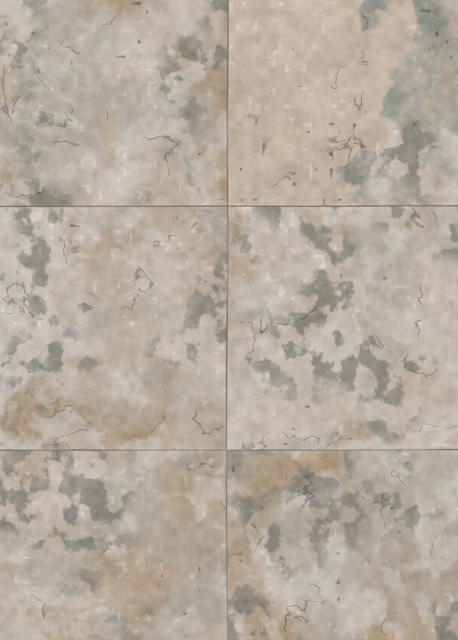
Write a Shadertoy shader that draws this texture.

```glsl
// Weathered travertine paving: two columns of square slabs with thin seams.

float hash(vec2 p) {
    vec3 q = fract(p.xyx * vec3(.1031, .1030, .0973));
    q += dot(q, q.yzx + 33.33);
    return fract((q.x + q.y) * q.z);
}

float noise(vec2 p) {
    vec2 i = floor(p), f = fract(p);
    f = f * f * (3. - 2. * f);
    return mix(mix(hash(i), hash(i + vec2(1, 0)), f.x),
               mix(hash(i + vec2(0, 1)), hash(i + vec2(1, 1)), f.x), f.y);
}

float fbm(vec2 p) {
    float sum = 0., amp = .5;
    for (int i = 0; i < 5; i++) {
        sum += amp * noise(p);
        p = mat2(1.6, 1.2, -1.2, 1.6) * p + 9.7;
        amp *= .5;
    }
    return sum / .97;
}

// Stone colour: p is the canvas position, id the slab, f the place within it
vec3 travertine(vec2 p, vec2 id, vec2 f) {
    vec2 s = p + id * vec2(7.3, 5.1) + 20.;
    vec2 warp = vec2(fbm(s * 11.), fbm(s * 11. + 31.)) - .5;
    vec2 q = s + .09 * warp;
    float left = step(id.x, -.5);

    // Broad ochre and cream clouds, warmer in the left column
    float warmth = mix(-.09, .09, left) + .06 * (hash(id + 8.) - .5);
    vec3 col = mix(vec3(.765, .725, .685), vec3(.66, .575, .47),
                   smoothstep(.3, .76, fbm(q * 7.) + warmth));
    col = mix(col, vec3(.67, .655, .62), .65 * smoothstep(.43, .65, fbm(q * 10. + 17.)));
    col = mix(col, vec3(.785, .765, .745), .6 * smoothstep(.47, .66, fbm(q * 24. + 5.)));

    // Grey mineral stains, gathered in the middle right slab
    float patches = smoothstep(.53, .7, fbm(q * 8. + 43.));
    float stains = smoothstep(.47, .62, fbm(s * 42. + 3.));
    if (id == vec2(0, 0)) {
        vec2 d = f - vec2(.27, .4);
        patches = max(patches, exp(-dot(d, d) * 22.));
    }

    // Smooth rosy slab whose right side breaks into grey-green
    if (id == vec2(0, 1)) {
        float edge = f.x - .62 + .45 * warp.x + .25 * warp.y;
        float rosy = 1. - smoothstep(-.015, .015, edge);
        float green = (1. - rosy) * smoothstep(.12, .4, f.y + warp.y);
        col = mix(col, vec3(.765, .695, .63) + .12 * (fbm(q * 16.) - .5), .8 * rosy);
        col = mix(col, vec3(.57, .575, .54), green * smoothstep(.3, .68, fbm(q * 18.)));
        patches *= 1. - rosy;
    }

    // Pale crust along the left side of the middle left slab
    if (id == vec2(-1, 0)) {
        float edge = f.x - .17 - .18 * f.y + .6 * warp.x;
        col = mix(col, vec3(.775, .75, .725), .8 * (1. - smoothstep(-.03, .04, edge)));
        patches = max(patches, .7 * exp(-pow((edge + .03) * 18., 2.)));
    }
    col = mix(col, vec3(.46, .46, .43), .65 * patches * stains);

    // Broken fissures, light flecks, small pits and fine grain
    float fissure = 1. - smoothstep(.002, .016, abs(fbm(q * 13. + 71.) - .5));
    fissure *= smoothstep(.53, .66, fbm(s * 15. + 12.));
    col *= 1. - .22 * fissure;
    col += .07 * smoothstep(.78, .95, noise(s * 105.)) * smoothstep(.4, .6, fbm(s * 14.));
    col *= 1. - .3 * smoothstep(.9, .99, noise(s * 85. + 50.)) * smoothstep(.48, .65, fbm(s * 9. + 7.));
    return col + .13 * (fbm(s * 75.) - .5);
}

void mainImage(out vec4 fragColor, in vec2 fragCoord) {
    vec2 p = fragCoord / iResolution.y;
    float pixel = 1. / iResolution.y;

    // Square slabs; the upright seam drifts a little
    vec2 drift = vec2(.004, .0015) * (vec2(noise(vec2(3., p.y * 5.)), noise(vec2(p.x * 6., 9.))) - .5);
    vec2 grid = (p + drift - vec2(.355, .297)) / .381;
    vec2 id = floor(grid);
    vec3 col = travertine(p, id, fract(grid));

    // Thin dark seams of uneven strength beside a faint worn edge
    vec2 d = abs(fract(grid + .5) - .5) * .381;
    float seamDist = min(d.x, d.y);
    float seam = 1. - smoothstep(.0008 - .5 * pixel, .0008 + pixel, seamDist);
    float wear = .4 + .5 * noise(p * 14. + 4.);
    col += .03 * exp(-seamDist * 260.);
    col = mix(col, vec3(.43, .41, .38), seam * wear);

    fragColor = vec4(clamp(col, 0., 1.), 1.);
}
```
